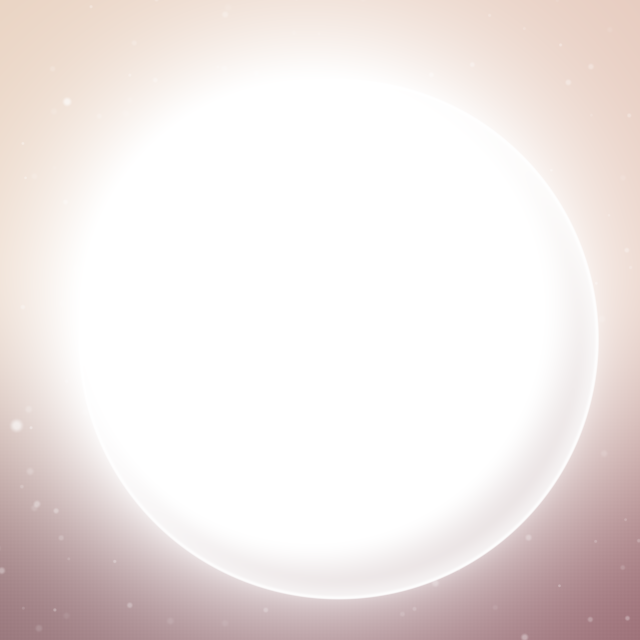
Write a Shadertoy shader that draws this background.

```glsl
// A bright white orb over a dusky rose-to-cream backdrop with pale dust.
// An off-centre glow washes out the upper left of a rimmed disc, leaving
// a softly shaded crescent at its lower right.

float hash(vec2 p) {
    p = fract(p * vec2(0.1031, 0.1173));
    p += dot(p, p.yx + 33.33);
    return fract((p.x + p.y) * p.x * 97.0);
}

// Soft round speck of dust
float speck(vec2 uv, vec2 centre, float radius) {
    return 1.0 - smoothstep(0.25 * radius, radius, length(uv - centre));
}

// Faint specks, at most one in each grid cell
float dust(vec2 uv, float cells) {
    vec2 cell = floor(uv * cells);
    vec2 offset = 0.2 + 0.6 * vec2(hash(cell + 3.7), hash(cell + 19.1));
    float size = mix(0.003, 0.008, hash(cell + 41.3));
    float present = step(0.68, hash(cell + 7.9));
    float strength = mix(0.08, 0.35, hash(cell + 63.5));
    return present * strength * speck(uv, (cell + offset) / cells, size);
}

// Warm cream above, mauve below
vec3 backdrop(vec2 uv) {
    vec3 cream = mix(vec3(0.91, 0.82, 0.75), vec3(0.90, 0.79, 0.74), uv.x);
    vec3 mauve = mix(vec3(0.58, 0.44, 0.46), vec3(0.60, 0.42, 0.45), uv.x);
    vec3 colour = mix(mauve, cream, smoothstep(0.0, 0.6, uv.y));
    // Fine diagonal weave, strongest in the dark part
    float weave = sin(560.0 * (uv.x + uv.y)) * sin(560.0 * (uv.x - uv.y));
    return colour + 0.008 * weave * (1.0 - smoothstep(0.1, 0.6, uv.y));
}

void mainImage(out vec4 fragColor, in vec2 fragCoord) {
    vec2 uv = fragCoord / iResolution.xy;
    const vec3 white = vec3(1.0);

    // Glow spreading from the core
    float coreDist = length(uv - vec2(0.488, 0.512));
    float spread = max(coreDist - 0.36, 0.0);
    float glow = exp(-pow(spread / 0.155, 1.25));
    vec3 colour = mix(backdrop(uv), white, glow);

    // Scattered dust and two brighter motes
    float motes = dust(uv, 13.0) + dust(uv + 0.037, 19.0);
    motes += 0.6 * speck(uv, vec2(0.105, 0.841), 0.009);
    motes += 0.6 * speck(uv, vec2(0.026, 0.335), 0.013);
    colour = mix(colour, white, min(motes, 1.0));

    // Disc with a shaded crescent
    float rimDist = length(uv - vec2(0.529, 0.470)) - 0.406;
    vec3 shade = mix(vec3(0.925, 0.900, 0.902), vec3(0.975, 0.965, 0.960),
                     smoothstep(0.2, 0.75, uv.y));
    vec3 disc = mix(white, shade, smoothstep(0.355, 0.435, coreDist));
    disc = mix(disc, white, 0.5 * smoothstep(-0.035, 0.0, rimDist));
    float edge = max(0.0015, 0.75 / iResolution.y);
    colour = mix(colour, disc, 1.0 - smoothstep(-edge, edge, rimDist));

    // Bright rim and its narrow halo
    float line = exp(-pow(abs(rimDist + 0.002) / 0.003, 2.0));
    float halo = 0.18 * exp(-max(rimDist, 0.0) / 0.012) * step(0.0, rimDist);
    colour = mix(colour, white, max(0.75 * line, halo));

    fragColor = vec4(colour, 1.0);
}
```
